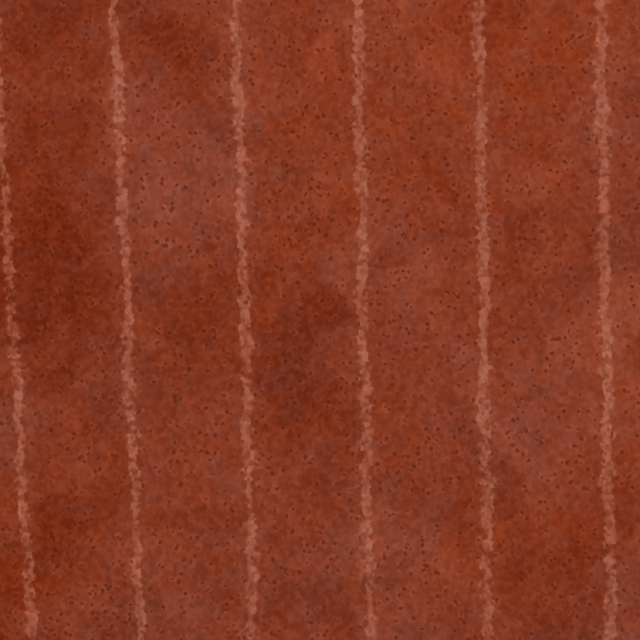
Write a WebGL 2 fragment shader that draws this texture.

```glsl
#version 300 es
precision highp float;
uniform vec2 u_resolution;
out vec4 outColor;

#define STRIPES 6
#define STRIPE_HALF_WIDTH 0.0075
#define STRIPE_STRENGTH 0.72
#define EDGE_ROUGHNESS 0.0110
#define GRAIN_CELLS 108.0
#define GRAIN_STRENGTH 0.62
#define CLOUD_STRENGTH 0.66
#define SPECK_SHARE 0.16
#define RUST_DARK vec3(0.410, 0.142, 0.070)
#define RUST_LIGHT vec3(0.612, 0.298, 0.205)
#define CHALK vec3(0.640, 0.370, 0.290)
#define SPECK vec3(0.330, 0.115, 0.060)

vec3 hash3(vec2 cell) {
  vec3 q = fract(cell.xyx * vec3(0.1031, 0.1030, 0.0973));
  q += dot(q, q.yxz + 33.33);
  return fract((q.xxy + q.yzz) * q.zyx);
}

// Cellular noise: x = blended cell value, y = nearest distance, z = nearest value
vec3 cellular(vec2 p) {
  vec2 home = floor(p);
  float total = 0.0, weightSum = 0.0;
  vec2 nearest = vec2(9.0, 0.0);
  for (int j = -1; j <= 1; j++) {
    for (int i = -1; i <= 1; i++) {
      vec2 cell = home + vec2(i, j);
      vec3 h = hash3(cell + 57.0);
      vec2 d = cell + h.xy - p;
      float d2 = dot(d, d);
      float weight = exp(-6.0 * d2);
      total += weight * h.z;
      weightSum += weight;
      if (d2 < nearest.x) nearest = vec2(d2, h.z);
    }
  }
  return vec3(total / weightSum, sqrt(nearest.x), nearest.y);
}

// Layered sines that bend the noise domain
vec2 warp(vec2 p) {
  return sin(p.yx * 1.7 + vec2(0.4, 2.1)) + 0.5 * sin(p.yx * 3.9 + p * 1.3);
}

// Stripes fan slightly: offset, pitch and bend change with height
float stripeCenter(float k, float y) {
  return mix(0.050, -0.012, y) + k * mix(0.168, 0.190, y)
       + k * k * mix(0.0026, 0.0, y);
}

float stripeMask(vec2 p, float bumps, float flakes, float soft) {
  float mask = 0.0;
  for (int i = 0; i < STRIPES; i++) {
    float k = float(i);
    float wobble = 0.0018 * sin(p.y * 21.0 + k * 2.3)
                 + 0.0010 * sin(p.y * 67.0 + k * 4.1);
    float d = abs(p.x - stripeCenter(k, p.y) - wobble);
    float halfWidth = STRIPE_HALF_WIDTH * (0.88 + 0.05 * k)
                    + EDGE_ROUGHNESS * (bumps - 0.5)
                    + 0.0010 * sin(p.y * 33.0 + k * 5.0);
    float line = 1.0 - smoothstep(halfWidth - soft, halfWidth + soft, d);
    float halo = 0.18 * exp(-d * d * 2500.0);
    mask = max(mask, max(line * mix(0.60, 1.20, flakes), halo));
  }
  return clamp(mask, 0.0, 1.0);
}

void main() {
  vec2 p = gl_FragCoord.xy / u_resolution;
  float pixel = 1.0 / min(u_resolution.x, u_resolution.y);

  // Grain, from coarse tufts to fine fibre
  vec2 g = p * GRAIN_CELLS;
  vec3 tuft = cellular(g + 0.10 * warp(g));
  vec3 fibre = cellular(g * vec2(1.75, 1.60) + 31.0);
  float grain = 0.50 * tuft.x + 0.50 * fibre.x - 0.5;

  // Broad stains in brightness and hue
  vec2 c = p * 5.0 + 0.20 * warp(p * 9.0);
  float cloud = 0.55 * cellular(c).x + 0.45 * cellular(c * 3.1 + 11.0).x - 0.5;
  float hue = 0.60 * cellular(c * 0.9 + 23.0).x
            + 0.40 * cellular(p * 38.0 + 7.0).x - 0.5;
  float bay = 0.04 * sin(p.x * 16.0 - 2.6) + 0.08 * (p.x - 0.5);

  float tone = 0.51 + GRAIN_STRENGTH * grain + CLOUD_STRENGTH * cloud + bay;
  vec3 color = mix(RUST_DARK, RUST_LIGHT, clamp(tone, 0.0, 1.2));
  color += hue * vec3(-0.05, 0.04, 0.10);

  // Soft dark pits with ragged rims
  float pit = smoothstep(0.97 - SPECK_SHARE, 1.03 - SPECK_SHARE, tuft.z)
            * (1.0 - smoothstep(0.10, 0.50, tuft.y + 0.3 * (fibre.x - 0.5)));
  color = mix(color, SPECK, 0.55 * pit);

  // Ragged chalky stripes
  float bumps = mix(tuft.x, fibre.x, 0.4);
  float stripe = stripeMask(p, bumps, fibre.x, 0.0028 + pixel);
  vec3 chalk = CHALK + 0.16 * grain + 0.10 * cloud;
  color = mix(color, chalk, STRIPE_STRENGTH * stripe);

  outColor = vec4(color, 1.0);
}
```
